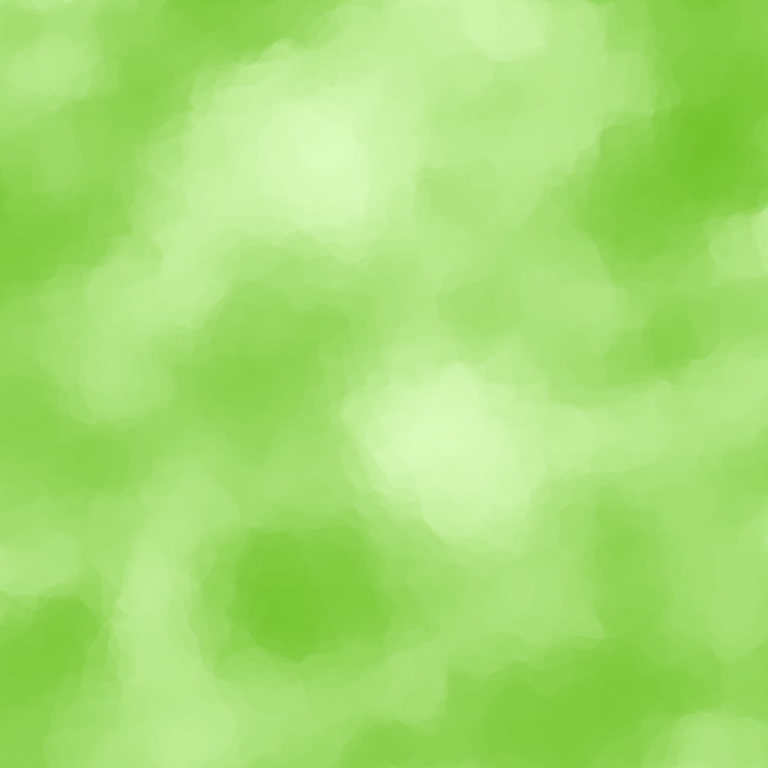
Give the GLSL for this texture, as a Shadertoy shader.

```glsl
// Soft green watercolour clouds built from overlapping, faintly edged facets.

const vec3 LEAF_GREEN = vec3(0.44, 0.76, 0.16);
const vec3 PALE_LIME  = vec3(0.86, 0.985, 0.74);

const float CLOUD_SCALE = 4.5;             // large blobs across the canvas
const float CLOUD_MEAN  = 0.8;             // half the sum of the octave weights
const vec2  DRIFT       = vec2(0.87, 0.5); // direction the clouds lean
const int   LAYERS      = 8;               // overlapping facet layers

// Integer hash: two values in 0..1 for a lattice cell and a seed
vec2 hash2(vec2 cell, int seed) {
    uvec2 v = uvec2(ivec2(cell) + ivec2(seed * 131, seed * 57));
    v = v * 1664525u + 1013904223u;
    v.x += v.y * 1664525u;
    v.y += v.x * 1664525u;
    v ^= v >> 16u;
    v.x += v.y * 1664525u;
    v.y += v.x * 1664525u;
    v ^= v >> 16u;
    return vec2(v & 65535u) / 65535.0;
}

float valueNoise(vec2 p, int seed) {
    vec2 cell = floor(p);
    vec2 f = fract(p);
    vec2 u = f * f * (3.0 - 2.0 * f);
    float low  = mix(hash2(cell, seed).x, hash2(cell + vec2(1, 0), seed).x, u.x);
    float high = mix(hash2(cell + vec2(0, 1), seed).x, hash2(cell + vec2(1, 1), seed).x, u.x);
    return mix(low, high, u.y);
}

// Stretch about the canvas centre along one direction, keeping area
vec2 stretchAlong(vec2 p, vec2 direction, float amount) {
    vec2 q = p - 0.5;
    vec2 across = vec2(-direction.y, direction.x);
    return 0.5 + direction * dot(q, direction) / amount + across * dot(q, across) * amount;
}

// Three rotated octaves of noise
float clouds(vec2 p) {
    mat2 turn = mat2(0.8, 0.6, -0.6, 0.8);
    float sum = 0.0;
    float weight = 1.0;
    p = turn * stretchAlong(p, DRIFT, 1.15) * CLOUD_SCALE;
    for (int octave = 0; octave < 3; octave++) {
        sum += weight * valueNoise(p, octave + 3);
        p = turn * p * 2.0 + 7.3;
        weight *= 0.42;
    }
    return sum;
}

// Nearest scattered site, blended narrowly across facet borders
vec2 facetSite(vec2 p, float scale, int seed) {
    const float SHARPNESS = 45.0;
    vec2 q = p * scale;
    vec2 home = floor(q);
    vec2 siteSum = vec2(0.0);
    float weightSum = 0.0;
    for (int y = -1; y <= 1; y++) {
        for (int x = -1; x <= 1; x++) {
            vec2 cell = home + vec2(x, y);
            vec2 site = cell + 0.1 + 0.8 * hash2(cell, seed);
            vec2 away = site - q;
            float weight = exp(-SHARPNESS * dot(away, away));
            siteSum += weight * site;
            weightSum += weight;
        }
    }
    return siteSum / (weightSum * scale);
}

// Small wobble that makes facet borders ragged
vec2 ragged(vec2 p, float scale, float amount) {
    vec2 q = p * scale;
    return p + amount * (vec2(valueNoise(q, 21), valueNoise(q, 22)) - 0.5);
}

// Widen the middle tones and ease off towards the extremes
float softContrast(float x, float gain, float limit) {
    return gain * x / sqrt(1.0 + limit * x * x);
}

void mainImage(out vec4 fragColor, in vec2 fragCoord) {
    vec2 uv = fragCoord / iResolution.y;
    vec2 p = ragged(ragged(uv, 24.0, 0.016), 70.0, 0.007);

    // Average the cloud tone over several facet layers
    float tone = 0.0;
    for (int i = 0; i < LAYERS; i++) {
        float scale = 13.0 + float(i);
        tone += clouds(facetSite(p, scale, 40 + i));
    }
    tone /= float(LAYERS);

    float lightness = 0.5 + softContrast(tone - CLOUD_MEAN + 0.045, 1.25, 3.6);
    fragColor = vec4(mix(LEAF_GREEN, PALE_LIME, clamp(lightness, 0.0, 1.0)), 1.0);
}
```
